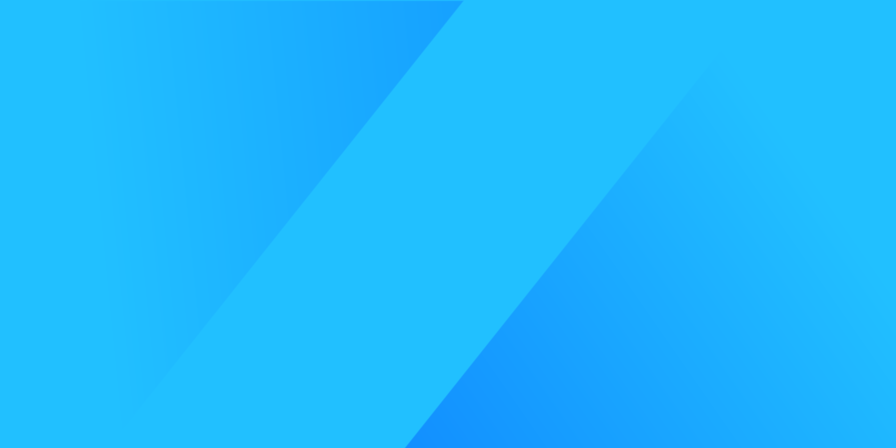
Give the GLSL for this background, as a Shadertoy shader.

```glsl
// Bright blue diagonal ribbon between two softly shaded folded panels.

// Shade running from the flat sky colour (0) to the deep fold colour (1).
vec3 foldShade(vec3 sky, vec3 deep, float amount) {
    return mix(sky, deep, clamp(amount, 0.0, 1.0));
}

void mainImage(out vec4 fragColor, in vec2 fragCoord) {
    // Canvas units: height is 1, origin at the lower left.
    vec2 p = fragCoord / iResolution.y;
    float pixel = 1.0 / iResolution.y;

    vec3 sky = vec3(0.130, 0.752, 1.0);

    // Signed distances to the parallel ribbon edges, positive to the right.
    float slant = p.x - 0.795 * p.y;
    float steepness = length(vec2(1.0, 0.795));
    float leftEdge = (slant - 0.241) / steepness;
    float rightEdge = (slant - 0.904) / steepness;

    // Left panel darkens rightward, with slightly tilted bands.
    float leftAmount = (p.x - 0.1 * (1.0 - p.y) - 0.17) / 0.866;
    vec3 leftPanel = foldShade(sky, vec3(0.085, 0.630, 1.0), leftAmount);

    // Right panel darkens toward the foot of the ribbon.
    float fromFoot = dot(p - vec2(0.904, 0.0), vec2(0.82, 0.57));
    vec3 rightPanel = foldShade(sky, vec3(0.070, 0.560, 1.0), 1.0 - fromFoot / 1.09);

    // Antialiased panels on either side of the ribbon.
    vec3 color = mix(leftPanel, sky, smoothstep(-pixel, pixel, leftEdge));
    color = mix(color, rightPanel, smoothstep(-pixel, pixel, rightEdge));

    // Hairline highlight along the top.
    color = mix(color, sky, 0.7 * smoothstep(0.996, 0.999, p.y));

    fragColor = vec4(color, 1.0);
}
```
